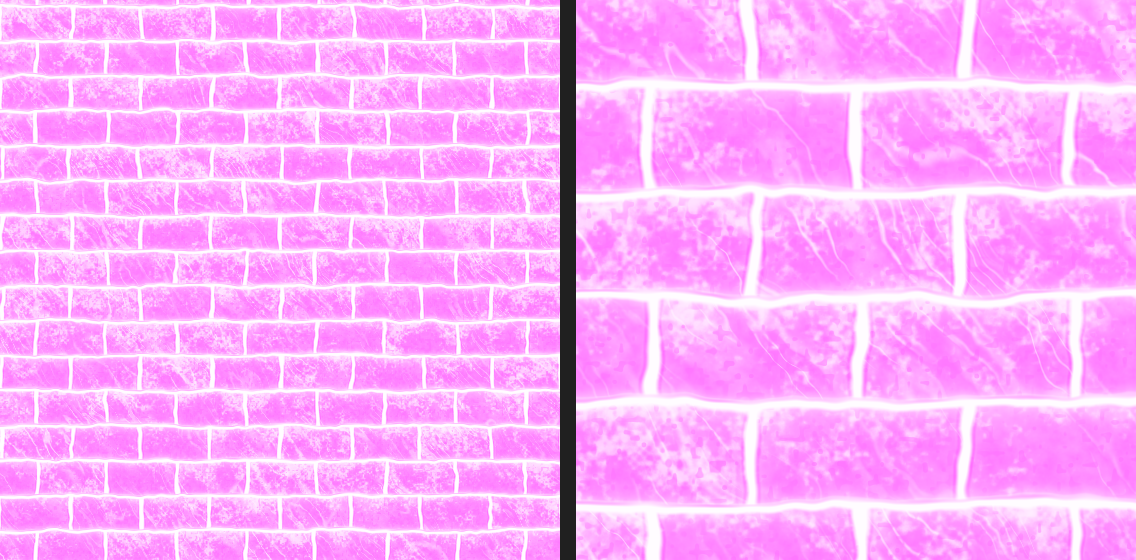
Left, the full canvas; right, a detail of the centre.
Reproduce this texture procedurally as a Shadertoy shader.

```glsl
// Pink running-bond brick wall with white joints, grain and slanted scratches.

const vec2 BRICKS = vec2(8.0, 16.0);        // repeats across and down
const vec2 WALL_SHIFT = vec2(0.02, 0.146);  // bond offset, in bricks
const vec3 PINK = vec3(1.0, 0.44, 1.0);
const vec3 WHITE = vec3(1.0, 0.99, 1.0);

float hash(vec2 p) {
    vec3 a = fract(p.xyx * 0.1031);
    a += dot(a, a.yzx + 33.33);
    return fract((a.x + a.y) * a.z);
}

float noise(vec2 p) {
    vec2 i = floor(p), f = fract(p);
    f = f * f * (3.0 - 2.0 * f);
    return mix(mix(hash(i), hash(i + vec2(1, 0)), f.x),
               mix(hash(i + vec2(0, 1)), hash(i + vec2(1, 1)), f.x), f.y);
}

float fbm(vec2 p) {
    float sum = 0.0, gain = 0.53;
    for (int i = 0; i < 4; i++) {
        sum += gain * noise(p);
        p = mat2(1.6, 1.2, -1.2, 1.6) * p + 7.3;
        gain *= 0.5;
    }
    return sum;
}

// 1 on a line of the given half width, falling softly to 0
float line(float d, float halfWidth, float soft) {
    return 1.0 - smoothstep(halfWidth - soft, halfWidth + soft, abs(d));
}

// Thin veins running from upper left to lower right
float veins(vec2 v, float density, float thickness) {
    float ridge = noise(v * vec2(density, 0.9)) - 0.5;
    float patches = smoothstep(0.4, 0.7, noise(v * vec2(1.6, 0.8) + 17.0));
    return (1.0 - smoothstep(0.0, thickness, abs(ridge))) * patches;
}

float scratches(vec2 q, vec2 seed, float height) {
    vec2 v = vec2(dot(q, vec2(0.8, 0.6)), dot(q, vec2(0.6, -0.8)));
    v.x += 0.3 * (noise(q * 1.5 + seed) - 0.5) + 0.05 * (noise(q * 8.0) - 0.5);
    v += seed;
    float bands = smoothstep(0.55, 0.95, noise(v * vec2(2.6, 0.6) + 5.0));
    float marks = max(veins(v, 5.0, 0.11), 0.75 * veins(v + 31.0, 9.0, 0.14));
    return max(marks, bands * mix(0.25, 0.8, height));
}

// Whiteness of a brick face; height runs from 0 at its foot to 1 at its top
float brickFace(vec2 q, vec2 id, float height) {
    vec2 seed = 60.0 * vec2(hash(id + 40.0), hash(id + 90.0));
    float wear = hash(id + 150.0);
    float grain = fbm(q * 10.0 + seed);
    float cloud = fbm(q * 2.2 + seed);
    float specks = noise(q * 21.0 + seed);
    float mottle = smoothstep(0.47, 0.72, 0.55 * cloud + 0.25 * grain
        + 0.2 * specks + 0.16 * (height - 0.5) + 0.12 * (wear - 0.5));
    float scratch = scratches(q, seed, height) * mix(0.35, 0.95, wear);
    float white = 0.02 + 0.23 * grain + 0.5 * mottle;
    white = mix(white, 0.95, scratch * (0.55 + 0.45 * grain));
    // Dark pits break up the pale areas
    return white * (1.0 - 0.5 * smoothstep(0.66, 0.85, noise(q * 17.0 + seed + 9.0)));
}

// Bed joint: white core, glow mostly on the brick below, thin pink crack
float bedJoint(float white, float d, float along) {
    float glow = 0.8 * exp(-abs(d) / (d < 0.0 ? 0.13 : 0.065));
    white = mix(white, 1.0, glow);
    white = mix(white, 1.0, line(d + 0.02, 0.05, 0.025));
    float crack = line(d - 0.015, 0.015, 0.015) * (0.2 + 0.6 * noise(vec2(along * 3.0, 4.0)));
    return white - 0.7 * crack;
}

// Head joint: white core of uneven width with a faint pink edge
float headJoint(float white, float d, float wobble) {
    float halfWidth = 0.035 + 0.03 * wobble;
    white = mix(white, 1.0, 0.45 * exp(-abs(d) / 0.07));
    white -= 0.22 * line(abs(d) - halfWidth - 0.03, 0.012, 0.015);
    return mix(white, 1.0, line(d, halfWidth, 0.022));
}

void mainImage(out vec4 fragColor, in vec2 fragCoord) {
    // One unit is one course height; a brick is two units long
    vec2 q = fragCoord / iResolution.xy * BRICKS.y;
    vec2 unevenness = vec2(noise(q * 1.3), noise(q * 1.3 + 50.0)) - 0.5;
    vec2 chipping = vec2(noise(q * 5.0 + 20.0), noise(q * 5.0 + 80.0)) - 0.5;
    vec2 w = q + 0.12 * unevenness + 0.05 * chipping;

    // Bed joints lie on whole y; alternate courses shift by half a brick
    float y = w.y + WALL_SHIFT.y;
    float course = floor(y);
    float bed = y - floor(y + 0.5);
    float x = w.x * BRICKS.x / BRICKS.y - WALL_SHIFT.x - 0.5 * (1.0 - mod(course, 2.0));
    float joint = floor(x + 0.5);
    float jitter = hash(vec2(joint, course) + 10.0) - 0.5;
    float lean = hash(vec2(joint, course) + 25.0) - 0.5;
    float head = (x - joint) * BRICKS.y / BRICKS.x - 0.08 * jitter - 0.08 * lean * (fract(y) - 0.5);
    vec2 id = vec2(head > 0.0 ? joint : joint - 1.0, course);

    float white = brickFace(q, id, fract(y));
    white = headJoint(white, head, noise(q * 4.0 + 33.0));
    white = bedJoint(white, bed, q.x);
    fragColor = vec4(mix(PINK, WHITE, clamp(white, 0.0, 1.0)), 1.0);
}
```
